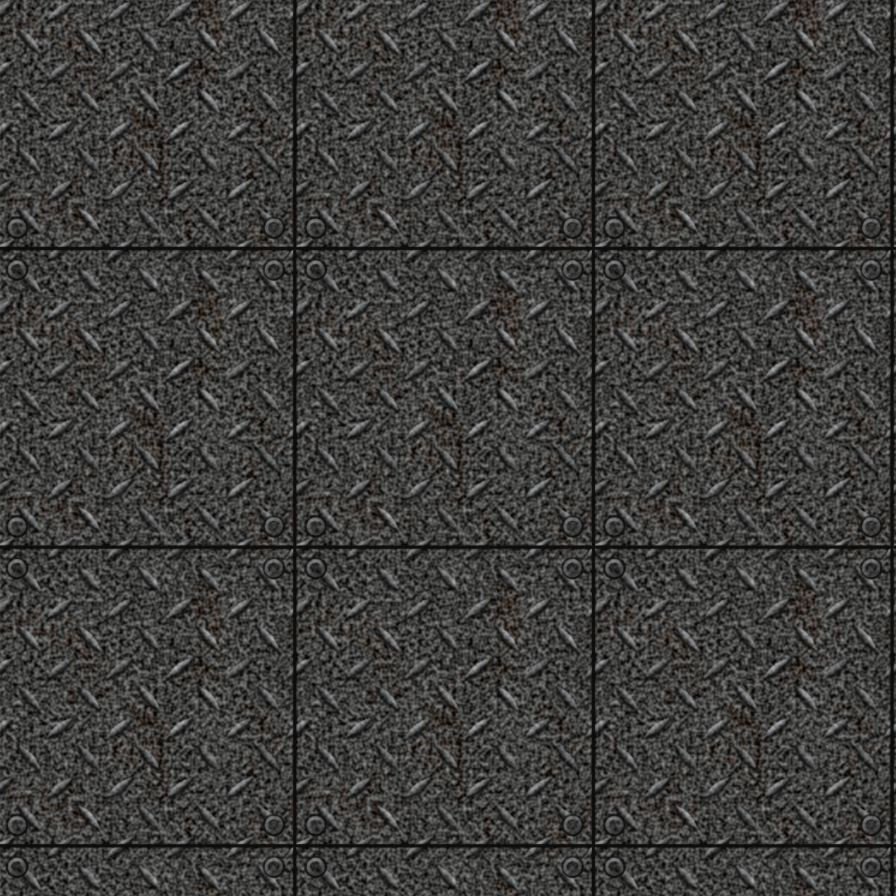
This texture is drawn by a WebGL 2 fragment shader. Its source:

```glsl
#version 300 es
precision highp float;
// Dark worn tread plate: square riveted panels with raised lens-shaped bars.

#define PANELS 3.0                    // panels across and down
#define TREADS 5.0                    // tread pairs across one panel
#define SEAM_POS vec2(0.987, 0.168)   // seam crossing inside a panel
#define SEAM_WIDTH 0.0055             // half width, in panels
#define TREAD_SIZE vec2(0.26, 0.062)  // half length and width, in tread cells
#define RIVET_INSET 0.070             // from the seam, in panels
#define RIVET_RADIUS 0.029
#define GRAIN 0.29
#define STEEL vec3(0.252, 0.252, 0.247)
#define RUST vec3(0.20, 0.155, 0.12)
#define SHINE vec3(0.58, 0.59, 0.60)
#define GROOVE vec3(0.045, 0.045, 0.042)

uniform vec2 u_resolution;
out vec4 fragColor;

// Integer hash giving two values from 0 to 1.
vec2 hash2(ivec2 c) {
  uint n = uint(c.x) * 1597334677u ^ uint(c.y) * 3812015801u;
  n = (n ^ (n >> 15)) * 2246822519u;
  n = (n ^ (n >> 13)) * 3266489917u;
  n ^= n >> 16;
  return vec2(n & 65535u, n >> 16) / 65535.0;
}

float cornerSlope(vec2 cell, vec2 offset, float period) {
  float angle = 6.28318 * hash2(ivec2(mod(cell, period)) + int(period) * 17).x;
  return dot(vec2(cos(angle), sin(angle)), offset);
}

// Gradient noise that wraps after one panel.
float noise(vec2 p, float period) {
  p *= period;
  vec2 i = floor(p), f = p - i;
  vec2 u = f * f * f * (f * (f * 6.0 - 15.0) + 10.0);
  vec2 e = vec2(1.0, 0.0);
  float low = mix(cornerSlope(i, f, period), cornerSlope(i + e, f - e, period), u.x);
  float high = mix(cornerSlope(i + e.yx, f - e.yx, period),
                   cornerSlope(i + e.xx, f - e.xx, period), u.x);
  return mix(low, high, u.y);
}

// Coverage of a shape from its signed distance.
float cover(float d, float blur) { return 1.0 - smoothstep(-blur, blur, d); }

// Signed distance to a lens lying along x.
float lens(vec2 q, vec2 size) {
  float r = (size.x * size.x + size.y * size.y) / (2.0 * size.y);
  return length(vec2(q.x, abs(q.y) + r - size.y)) - r;
}

// Raised bars: two interleaved lattices leaning opposite ways.
vec3 addTreads(vec3 color, vec2 p, float grain, float pixel) {
  float blur = 0.8 * pixel * TREADS + 0.006;
  for (int k = 0; k < 2; k++) {
    vec2 center = k == 0 ? vec2(0.5, 0.32) : vec2(0.0, 0.82);
    vec2 along = k == 0 ? vec2(0.66, -0.75) : vec2(0.79, 0.61);
    vec2 up = k == 0 ? -along.yx * vec2(-1.0, -1.0) : vec2(-along.y, along.x);
    up = k == 0 ? vec2(-along.y, along.x) : up;
    vec2 g = p * TREADS - center + 0.5;
    vec2 wear = hash2(ivec2(mod(floor(g), TREADS)) + 40 * (k + 1));
    vec2 q = fract(g) - 0.5;
    q = vec2(dot(q, along), dot(q, up));
    float shadow = cover(lens(q + vec2(0.0, 0.038), TREAD_SIZE * 1.06), blur * 2.0);
    float body = cover(lens(q, TREAD_SIZE), blur);
    float lit = smoothstep(-0.055, 0.03, q.y) * (1.0 - 0.35 * smoothstep(0.1, 0.25, abs(q.x)));
    vec3 face = mix(STEEL * 0.7, SHINE, lit * mix(0.65, 1.05, wear.x)) + grain * 0.5;
    color = mix(color, GROOVE, shadow * 0.78);
    color = mix(color, face, body * 0.92);
  }
  return color;
}

// Four ringed rivets around each seam crossing.
vec3 addRivets(vec3 color, vec2 s, float grain, float pixel) {
  vec2 q = s - sign(s) * RIVET_INSET;
  float r = length(q), blur = pixel * 0.7 + 0.001;
  float light = dot(q / max(r, 0.001), vec2(-0.5, 0.86));
  float halo = 1.0 - smoothstep(RIVET_RADIUS, RIVET_RADIUS * 1.5, r);
  float ring = cover(abs(r - RIVET_RADIUS * 0.84) - 0.0055, blur);
  float rim = cover(abs(r - RIVET_RADIUS * 1.18) - 0.004, blur);
  color = mix(color, GROOVE, halo * 0.35 + rim * (0.5 - 0.15 * light));
  color = mix(color, STEEL * 0.72 + grain * 0.6, cover(r - RIVET_RADIUS * 0.7, blur));
  vec3 metal = mix(STEEL * 0.75, SHINE * 0.86, 0.5 + 0.4 * light);
  return mix(color, metal + grain * 0.4, ring * 0.9);
}

// Dark joints with a soft recess and a faint worn lip.
vec3 addSeams(vec3 color, vec2 s, float pixel) {
  float d = min(abs(s.x), abs(s.y));
  float lip = cover(abs(d - SEAM_WIDTH * 2.4) - SEAM_WIDTH * 0.5, pixel);
  color += 0.045 * lip;
  color *= 1.0 - 0.4 * exp(-d / (SEAM_WIDTH * 1.6));
  return mix(color, GROOVE, 0.94 * cover(d - SEAM_WIDTH, pixel * 0.8));
}

void main() {
  vec2 p = gl_FragCoord.xy / u_resolution * PANELS;
  float pixel = PANELS / min(u_resolution.x, u_resolution.y);
  vec2 s = fract(p - SEAM_POS + 0.5) - 0.5;

  // Pitted steel with broad stains and brown patches.
  float grain = GRAIN * (noise(p, 53.0) + 0.85 * noise(p + 0.37, 87.0));
  float stain = noise(p, 6.0) + 0.6 * noise(p, 17.0);
  float rust = smoothstep(0.12, 0.65, noise(p + 0.21, 5.0) + 0.7 * noise(p, 23.0));
  vec3 color = mix(STEEL, RUST, rust * 0.6) + grain + 0.045 * stain;

  color = addTreads(color, p, grain, pixel);
  color = addRivets(color, s, grain, pixel);
  color = addSeams(color, s, pixel);
  fragColor = vec4(clamp(color, 0.035, 1.0), 1.0);
}
```
